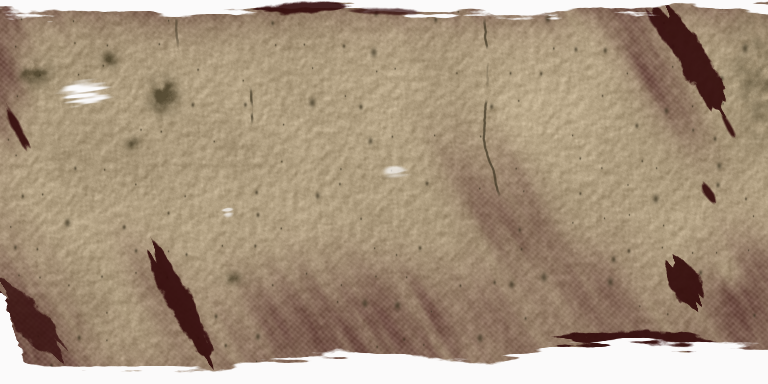
A Shadertoy shader for this texture:

```glsl
// Weathered plaster banner with torn white borders, brown washes and dark red
// brush marks. Noise makes the ground; soft ellipses and tapered bristle
// strokes are layered over it on a canvas of 2 by 1 units.
#define SAND_DARK vec3(.60, .53, .42)
#define SAND_LIGHT vec3(.75, .68, .56)
#define STAIN vec3(.41, .28, .245)
#define INK vec3(.19, .035, .035)
#define MOSS vec3(.29, .25, .16)
#define PAPER vec3(.985, .98, .98)
#define GRAIN .17
#define WEAVE .035
#define PIT_CELLS 13.
#define SLANT vec2(.52, -.854)

float hash(vec2 p) {
    vec3 q = fract(p.xyx * .1031);
    q += dot(q, q.yzx + 33.33);
    return fract((q.x + q.y) * q.z);
}
float noise(vec2 p) {
    vec2 i = floor(p), f = fract(p);
    f = f * f * (3. - 2. * f);
    return mix(mix(hash(i), hash(i + vec2(1, 0)), f.x),
               mix(hash(i + vec2(0, 1)), hash(i + 1.), f.x), f.y);
}
float fbm(vec2 p) {
    float sum = 0., amp = .5;
    for (int i = 0; i < 5; i++, amp *= .5) {
        sum += amp * noise(p);
        p = mat2(1.6, 1.2, -1.2, 1.6) * p + 7.3;
    }
    return sum;
}
// Coordinates along and across a direction
vec2 along(vec2 p, vec2 dir) { return vec2(dot(p, dir), dot(p, vec2(-dir.y, dir.x))); }

// Soft ellipses: centre in xy, radii in zw
float spot(vec2 p, vec4 e) {
    vec2 q = (p - e.xy) / e.zw;
    return exp(-dot(q, q));
}
float wash(vec2 p, vec4 e) { return spot(along(p - e.xy, SLANT), vec4(0, 0, e.zw)); }

float softness() { return .002 + .7 / iResolution.y; }

// Tapered bristle stroke from ab.xy to ab.zw
float stroke(vec2 p, vec4 ab, float width) {
    vec2 span = ab.zw - ab.xy;
    float len = length(span), soft = softness();
    vec2 q = along(p - ab.xy, span / len);
    float t = q.x / len + .22 * (noise(q * vec2(9, 130)) - .5);
    float profile = width * (1. - pow(abs(2. * t - 1.), 3.));
    return 1. - smoothstep(-soft, soft, abs(q.y) + width * .9 * (fbm(p * 32.) - .5) - profile);
}
// Dry, broken white paint
float dryDab(vec2 p, vec4 e) {
    float bristle = noise(along(p, vec2(.993, .12)) * vec2(22, 150));
    return smoothstep(.4, .8, spot(p, e) * (.5 + .65 * bristle));
}
float crack(vec2 p, float x, float low, float high) {
    x += .022 * (fbm(vec2(p.y * 14., x * 9.)) - .5);
    float span = smoothstep(low, low + .03, p.y) * (1. - smoothstep(high - .03, high, p.y));
    return span * (1. - smoothstep(.001, .005, abs(p.x - x))) * smoothstep(.2, .55, noise(p * 28.));
}
float pits(vec2 p) {
    vec2 cell = floor(p * PIT_CELLS);
    vec2 centre = (cell + .2 + .6 * vec2(hash(cell), hash(cell + 19.))) / PIT_CELLS;
    float r = .002 + .006 * pow(hash(cell + 47.), 4.);
    return spot(p, vec4(centre, r, r * 1.4)) * step(.5, hash(cell + 83.));
}
// Heights of the paint borders
float lowerEdge(float x) {
    return .048 + .19 * exp(-x * x / .0018) + .03 * smoothstep(.5, .95, x)
        - .022 * exp(-pow((x - 1.25) / .08, 2.)) + .03 * smoothstep(1.3, 1.65, x)
        - .018 * smoothstep(1.7, 1.85, x);
}
float upperEdge(float x) {
    return .964 + .026 * exp(-pow((x - .82) / .13, 2.)) + .014 * smoothstep(1.38, 1.55, x);
}

void mainImage(out vec4 fragColor, in vec2 fragCoord) {
    vec2 p = fragCoord / iResolution.xy * vec2(2, 1);
    float fine = fbm(p * 62.), streak = fbm(along(p, SLANT) * vec2(5, 34));
    float above = p.y - lowerEdge(p.x), below = upperEdge(p.x) - p.y;

    // Embossed plaster
    float light = .18 + .72 * fbm(p * 5.) + .25 * spot(p, vec4(1.38, .78, .22, .2));
    vec3 col = mix(SAND_DARK, SAND_LIGHT, clamp(light, 0., 1.));
    col += GRAIN * (1.5 * fine - fbm(p * 62. + vec2(-.35, .4)) - .24);

    // Brown washes and canvas weave
    float stain = .75 * wash(p, vec4(.06, .16, .24, .13)) + .75 * spot(p, vec4(0, .8, .06, .17))
        + .62 * spot(p, vec4(.82, .17, .24, .15)) + .55 * spot(p, vec4(1.18, .17, .3, .14))
        + .7 * wash(p, vec4(1.27, .46, .17, .06)) + .38 * wash(p, vec4(1.39, .46, .2, .05))
        + .85 * wash(p, vec4(1.7, .82, .2, .055)) + .45 * wash(p, vec4(1.58, .22, .18, .13))
        + .85 * spot(p, vec4(1.95, .22, .13, .15)) + .45 * wash(p, vec4(.42, .24, .15, .06))
        + .5 * exp(-max(below, 0.) / .045) + .3 * exp(-max(above, 0.) / .06);
    stain *= (.3 + 1.35 * streak) * (1. - .75 * wash(p, vec4(1.89, .3, .05, .03)));
    stain = clamp(stain, 0., .95);
    col = mix(col, STAIN + .12 * (fine - .4), stain);
    col += WEAVE * sin(p.x * 390. + p.y * 50.) * sin(p.y * 410.) * (.2 + stain);

    // Moss, pits and cracks
    float moss = spot(p, vec4(.425, .755, .035, .04)) + .8 * spot(p, vec4(.09, .81, .04, .03))
        + .8 * spot(p, vec4(.285, .845, .018, .018)) + .7 * spot(p, vec4(.345, .628, .016, .016))
        + .6 * spot(p, vec4(.61, .275, .035, .015)) + .5 * spot(p, vec4(1.98, .8, .07, .14));
    col = mix(col, MOSS, clamp(moss * (2.6 * fbm(p * 36.) - .5), 0., .85));
    float lines = crack(p, 1.3 - .035 * smoothstep(.48, .64, p.y), .48, .96)
        + crack(p, .652, .67, .78) + .7 * crack(p, .46, .87, .97);
    col = mix(col, MOSS * .8, clamp(.65 * pits(p) + .7 * lines, 0., .85));

    // Dark red marks
    float ink = stroke(p, vec4(1.73, .98, 1.89, .69), .035);
    ink = max(ink, stroke(p, vec4(1.69, .99, 1.8, .83), .022));
    ink = max(ink, stroke(p, vec4(1.875, .71, 1.915, .64), .006));
    ink = max(ink, stroke(p, vec4(.395, .36, .56, .03), .029));
    ink = max(ink, stroke(p, vec4(1.75, .325, 1.82, .2), .037));
    ink = max(ink, stroke(p, vec4(1.825, .525, 1.865, .47), .009));
    ink = max(ink, stroke(p, vec4(.01, .73, .075, .61), .01));
    ink = max(ink, .85 * stroke(p, vec4(0, .26, .17, .06), .04));
    ink = max(ink, stroke(p, vec4(1.46, .115, 1.88, .105), .028));
    col = mix(col, INK + .1 * (streak - .4), ink * (.84 + .16 * streak));

    // White dabs, frayed borders and ink lapping over the top
    float white = max(dryDab(p, vec4(.22, .757, .085, .045)), .7 * dryDab(p, vec4(1.02, .552, .058, .023)));
    white = max(white, .7 * dryDab(p, vec4(.595, .448, .022, .018)));
    float fray = .032 * noise(p * vec2(9, 120)) + .035 * fbm(p * vec2(13, 32)) - .033;
    white = max(white, 1. - smoothstep(-softness(), softness(), min(above, below) + fray));
    col = mix(col, PAPER, white);
    float lap = max(stroke(p, vec4(.67, .97, .92, .99), .014), .8 * stroke(p, vec4(.88, .972, 1.12, .968), .008));
    fragColor = vec4(clamp(mix(col, INK, lap * .9), 0., 1.), 1);
}
```
